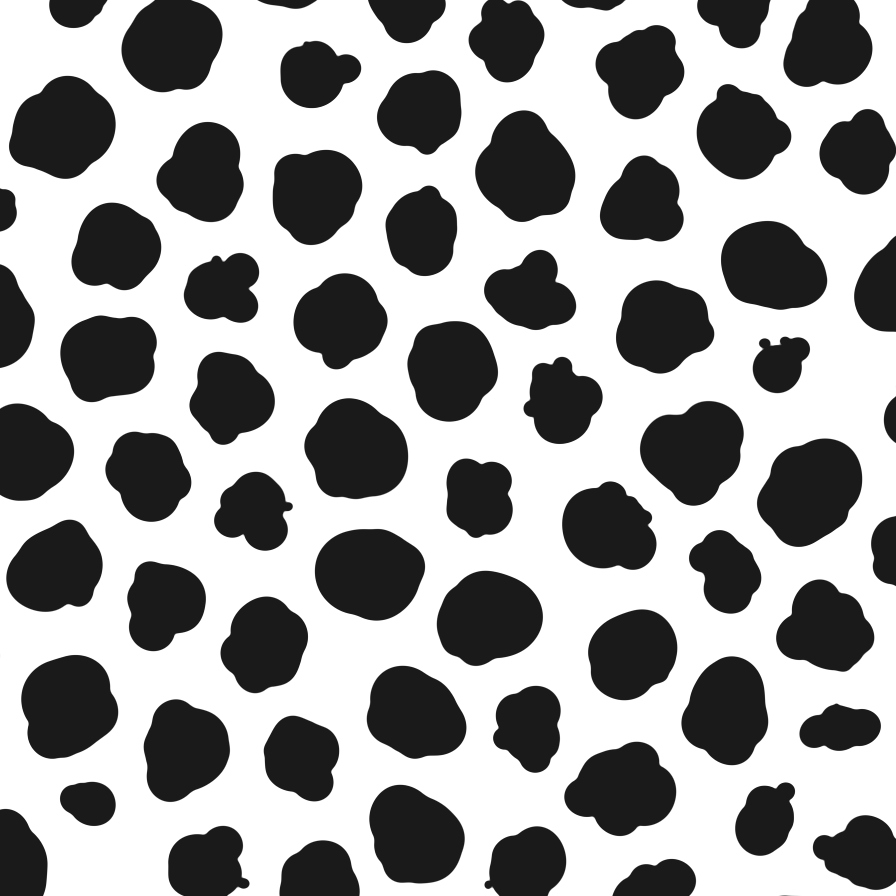
Give the GLSL for this pattern, as a Shadertoy shader.

```glsl
const float ROW = 0.87;   // row height of the staggered lattice

vec3 hash3(vec2 p) {
    vec3 q = fract(p.xyx * vec3(0.1031, 0.1030, 0.0973));
    q += dot(q, q.yxz + 33.33);
    return fract((q.xxy + q.yzz) * q.zyx);
}

float gradientNoise(vec2 p) {
    vec2 cell = floor(p), f = p - cell;
    vec2 u = f * f * f * (f * (f * 6.0 - 15.0) + 10.0);
    vec4 corner;
    for (int i = 0; i < 4; i++) {
        vec2 o = vec2(i & 1, i >> 1);
        float angle = 6.2832 * hash3(cell + o).x;
        corner[i] = dot(vec2(cos(angle), sin(angle)), f - o);
    }
    return mix(mix(corner.x, corner.y, u.x), mix(corner.z, corner.w, u.x), u.y);
}

float smoothMin(float a, float b, float k) {
    float h = max(k - abs(a - b), 0.0) / k;
    return min(a, b) - 0.25 * h * h * k;
}

// Jittered spot centre (xy) and its weight (z): heavier spots claim more room
vec3 spotSite(vec2 id) {
    vec3 h = hash3(id);
    vec2 lattice = vec2(id.x + 0.5 * mod(id.y, 2.0), id.y * ROW);
    return vec3(lattice + 0.42 * (h.xy - 0.5), 0.22 * h.z);
}

// Lattice id of the spot whose weighted cell contains p
vec2 owningSpot(vec2 p) {
    vec2 base = floor(vec2(p.x, p.y / ROW)), owner = base;
    float nearest = 1e5;
    for (int y = -2; y <= 2; y++)
    for (int x = -2; x <= 2; x++) {
        vec2 id = base + vec2(x, y);
        vec3 s = spotSite(id);
        float power = dot(p - s.xy, p - s.xy) - s.z;
        if (power < nearest) { nearest = power; owner = id; }
    }
    return owner;
}

// Distance from q to the border of the weighted cell around a spot
float roomAt(vec2 q, vec2 id, vec3 site) {
    float room = 1e5;
    float own = dot(q - site.xy, q - site.xy) - site.z;
    for (int y = -2; y <= 2; y++)
    for (int x = -2; x <= 2; x++) {
        if (x == 0 && y == 0) continue;
        vec3 s = spotSite(id + vec2(x, y));
        float other = dot(q - s.xy, q - s.xy) - s.z;
        room = min(room, (other - own) / (2.0 * distance(s.xy, site.xy)));
    }
    return room;
}

// Signed distance to a spot: a core disc joined with lobes that fill its cell
float spotDistance(vec2 p) {
    vec2 id = owningSpot(p);
    vec3 site = spotSite(id);
    vec3 style = hash3(id + 71.0);
    float gap = mix(0.09, 0.13, style.x);
    float d = distance(p, site.xy) - 0.95 * (roomAt(site.xy, id, site) - gap);
    for (int i = 0; i < 5; i++) {
        vec3 h = hash3(id + 17.0 * float(i + 1));
        float angle = 6.2832 * (style.y + (float(i) + 0.7 * h.x) / 5.0);
        vec2 lobe = site.xy + mix(0.1, 0.25, h.y) * vec2(cos(angle), sin(angle));
        float radius = min(roomAt(lobe, id, site) - gap, 0.36) * mix(0.86, 1.0, h.z);
        d = smoothMin(d, distance(p, lobe) - radius, 0.025);
    }
    return d;
}

void mainImage(out vec4 fragColor, in vec2 fragCoord) {
    float pixel = 7.2 / iResolution.y;
    vec2 p = fragCoord * pixel;

    // Tilt the lattice and bend it gently so rows do not show
    p = mat2(0.94, 0.342, -0.342, 0.94) * p + 40.0;
    p += 0.07 * vec2(gradientNoise(p * 1.2), gradientNoise(p * 1.2 + 50.0));

    float paper = smoothstep(-0.7 * pixel, 0.7 * pixel, spotDistance(p));
    fragColor = vec4(mix(vec3(0.1), vec3(1.0), paper), 1.0);
}
```
